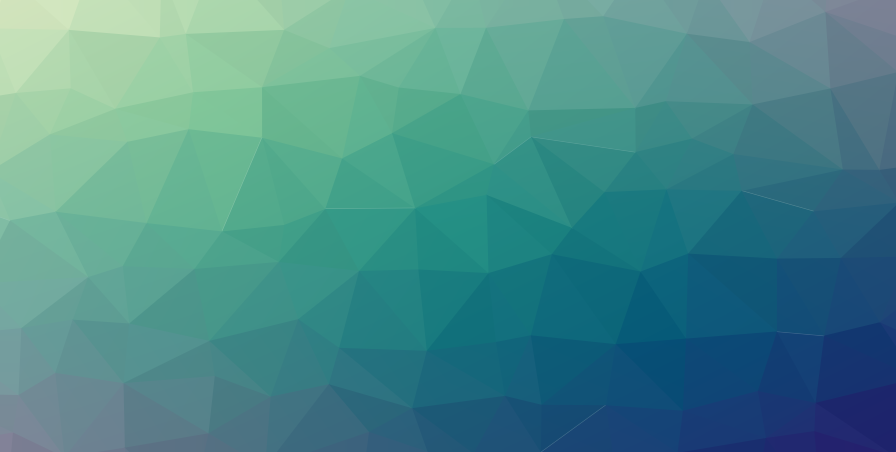
Give the GLSL for this background, as a Shadertoy shader.

```glsl
// Low-poly gradient: a jittered grid of points is split into Delaunay-style
// triangles. Each facet takes its colour from one palette, read along x and
// along y and averaged, plus a slight random shade and a few pale seams.

const vec2  CELLS        = vec2(13.0, 7.5); // grid cells across the canvas
const float JITTER       = 0.36;            // point offset, in cells
const float FACET_SLOPE  = 0.18;            // gradient kept inside a facet
const float SHADE_RANGE  = 0.026;           // random light and dark per facet
const float SEAM_CHANCE  = 0.025;           // share of facets with a seam
const float SEAM_OPACITY = 0.22;
const vec3  SEAM_COLOR   = vec3(0.85, 0.92, 0.88);

const vec3 PALETTE[5] = vec3[5](
    vec3(0.860, 0.912, 0.760),   // pale cream
    vec3(0.490, 0.765, 0.588),   // green
    vec3(0.133, 0.557, 0.510),   // teal
    vec3(0.020, 0.335, 0.475),   // blue
    vec3(0.155, 0.105, 0.425));  // indigo

vec2 hash2(vec2 p) {
    vec3 q = fract(vec3(p.xyx) * vec3(0.1031, 0.1030, 0.0973));
    q += dot(q, q.yzx + 33.33);
    return fract((q.xx + q.yz) * q.zy);
}

float cross2(vec2 a, vec2 b) { return a.x * b.y - a.y * b.x; }

vec3 palette(float t) {
    float s = clamp(t, 0.0, 1.0) * 4.0;
    int i = min(int(s), 3);
    return mix(PALETTE[i], PALETTE[i + 1], s - float(i));
}

// Jittered grid point, in units of canvas height
vec2 gridPoint(vec2 id, float aspect) {
    vec2 offset = (hash2(id + 17.0) * 2.0 - 1.0) * JITTER;
    return (id + offset) / CELLS * vec2(aspect, 1.0);
}

// Signed distance to the line a-b, positive on its left
float edgeDistance(vec2 p, vec2 a, vec2 b) {
    return cross2(normalize(b - a), p - a);
}

// Adds one counter-clockwise facet: rgb is weighted colour, a is coverage
void addFacet(inout vec4 sum, vec2 p, vec2 a, vec2 b, vec2 c,
              float aspect, float pixel) {
    float seamEdge = edgeDistance(p, a, b);
    float inside = min(seamEdge, min(edgeDistance(p, b, c), edgeDistance(p, c, a)));
    float coverage = clamp(0.5 + inside / pixel, 0.0, 1.0);
    if (coverage <= 0.0) return;

    vec2 center = (a + b + c) / 3.0;
    vec2 uv = mix(center, p, FACET_SLOPE) / vec2(aspect, 1.0);
    vec3 color = 0.5 * (palette(uv.x) + palette(1.0 - uv.y));

    vec2 random = hash2(floor(center / vec2(aspect, 1.0) * 800.0));
    color += (random.x - 0.5) * SHADE_RANGE;
    float seam = step(random.y, SEAM_CHANCE) * smoothstep(1.2 * pixel, 0.0, abs(seamEdge));
    color = mix(color, SEAM_COLOR, seam * SEAM_OPACITY);
    sum += vec4(color, 1.0) * coverage;
}

void mainImage(out vec4 fragColor, in vec2 fragCoord) {
    float pixel = 1.0 / iResolution.y;
    float aspect = iResolution.x * pixel;
    vec2 p = fragCoord * pixel;
    vec2 cell = floor(fragCoord / iResolution.xy * CELLS);
    vec4 sum = vec4(0.0);

    // Jitter can push a quad over its cell border, so visit the neighbours too
    for (int y = -1; y <= 1; y++) {
        for (int x = -1; x <= 1; x++) {
            vec2 id = cell + vec2(x, y);
            vec2 a = gridPoint(id, aspect);
            vec2 b = gridPoint(id + vec2(1.0, 0.0), aspect);
            vec2 c = gridPoint(id + vec2(1.0, 1.0), aspect);
            vec2 d = gridPoint(id + vec2(0.0, 1.0), aspect);

            // Sine of the angles at a and c together selects the diagonal
            float angleTest = cross2(b - a, d - a) * dot(d - c, b - c)
                            + dot(b - a, d - a) * cross2(d - c, b - c);
            if (angleTest >= 0.0) {
                addFacet(sum, p, a, b, d, aspect, pixel);
                addFacet(sum, p, c, d, b, aspect, pixel);
            } else {
                addFacet(sum, p, a, b, c, aspect, pixel);
                addFacet(sum, p, a, c, d, aspect, pixel);
            }
        }
    }
    fragColor = vec4(sum.rgb / max(sum.a, 0.001), 1.0);
}
```
